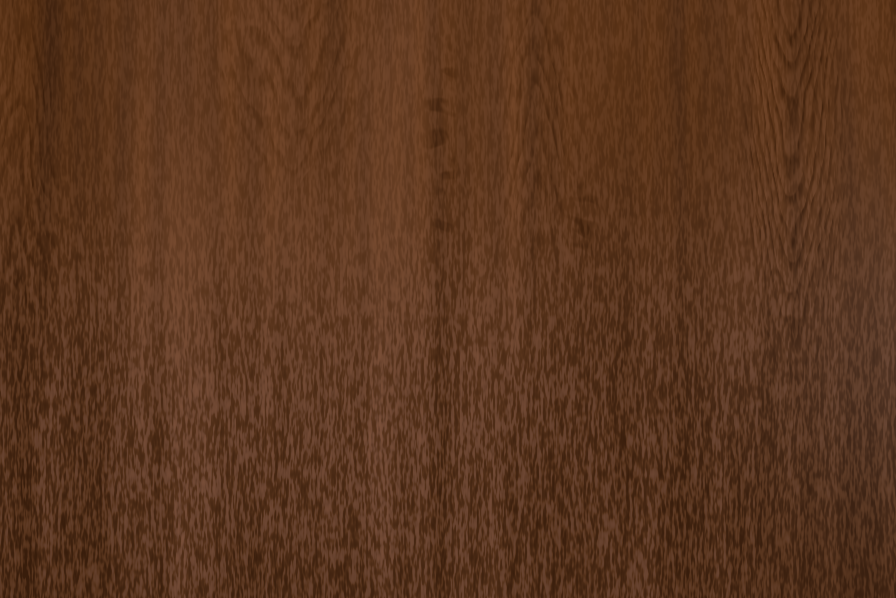
This texture is drawn by a Shadertoy shader. Its source:

```glsl
// Dark brown oak board with upright grain, lit softly from above and from the right.
// Stretched gradient noise makes the fibres, bent rings make the cathedral figure,
// and the relief of the fibres grows stronger towards the lower edge.

const vec3 DARK_PORE    = vec3(0.250, 0.135, 0.060);
const vec3 OAK_BROWN    = vec3(0.350, 0.207, 0.113);
const vec3 LIGHT_FIBRE  = vec3(0.450, 0.280, 0.175);
const vec3 WARM_TINT    = vec3(0.010, -0.001, -0.016);
const vec3 COOL_TINT    = vec3(-0.004, 0.010, 0.034);
const vec3 SHEEN        = vec3(0.030, 0.042, 0.062);

const vec2 HAIR_FIBRE   = vec2(310.0, 85.0);   // noise cells per canvas height
const vec2 FINE_FIBRE   = vec2(215.0, 36.0);
const vec2 COARSE_FIBRE = vec2(120.0, 13.0);
const vec2 BROAD_STREAK = vec2(8.0, 0.8);
const float FIBRE_SOFTNESS = 0.28;             // lower gives crisper fibres
const float SMOOTH_RELIEF = 0.24;
const float ROUGH_RELIEF  = 0.66;

// Cathedral figures: centre and half size, then direction, ring count, strength
const int FIGURES = 4;
const vec4 FIGURE_AREA[FIGURES] = vec4[](
    vec4(1.325, 0.74, 0.085, 0.36), vec4(0.900, 0.80, 0.070, 0.24),
    vec4(0.490, 0.88, 0.120, 0.20), vec4(0.030, 0.70, 0.075, 0.32));
const vec3 FIGURE_RINGS[FIGURES] = vec3[](
    vec3(1.0, 5.5, 0.46), vec3(-1.0, 3.2, 0.28),
    vec3(1.0, 3.0, 0.26), vec3(-1.0, 3.5, 0.28));

// Patches of short dark ray flecks: centre and half size
const int PATCHES = 2;
const vec4 FLECK_AREA[PATCHES] = vec4[](
    vec4(0.740, 0.77, 0.026, 0.17), vec4(0.975, 0.63, 0.026, 0.06));

vec2 gradientAt(vec2 cell) {
    vec3 h = fract(cell.xyx * vec3(0.1031, 0.1030, 0.0973));
    h += dot(h, h.yzx + 33.33);
    float angle = 6.28318 * fract((h.x + h.y) * h.z);
    return vec2(cos(angle), sin(angle));
}

float gradientNoise(vec2 p) {
    vec2 cell = floor(p), f = p - cell;
    vec2 w = f * f * f * (f * (f * 6.0 - 15.0) + 10.0);
    vec2 e = vec2(0.0, 1.0);
    float a = dot(gradientAt(cell), f);
    float b = dot(gradientAt(cell + e.yx), f - e.yx);
    float c = dot(gradientAt(cell + e.xy), f - e.xy);
    float d = dot(gradientAt(cell + e.yy), f - e.yy);
    return mix(mix(a, b, w.x), mix(c, d, w.x), w.y);
}

// Soft oval mask around an area given as centre and half size
float ovalMask(vec2 p, vec4 area) {
    vec2 d = (p - area.xy) / area.zw;
    float r2 = dot(d, d);
    return exp(-r2 * r2);
}

// Nested uneven arches with dark late wood, broken up by the pores
float cathedral(vec2 p) {
    float shade = 0.0;
    float wobble = gradientNoise(p * vec2(15.0, 5.0)) * 1.3
                 + gradientNoise(p * vec2(50.0, 16.0)) * 0.45;
    float pores = 0.8 + 1.1 * gradientNoise(p * vec2(170.0, 36.0));
    for (int i = 0; i < FIGURES; i++) {
        vec2 d = (p - FIGURE_AREA[i].xy) / FIGURE_AREA[i].zw;
        vec3 rings = FIGURE_RINGS[i];
        float arch = d.y * rings.x - 1.3 * sqrt(d.x * d.x + 0.04);
        float phase = fract(arch * rings.y + wobble);
        float line = smoothstep(0.35, 0.80, phase) * (1.0 - smoothstep(0.84, 1.0, phase));
        shade += (line - 0.22) * rings.z * pores * ovalMask(p, FIGURE_AREA[i]);
    }
    return shade;
}

float rayFlecks(vec2 p) {
    float mask = 0.0;
    for (int i = 0; i < PATCHES; i++) mask += ovalMask(p, FLECK_AREA[i]);
    float fleck = gradientNoise(p * vec2(24.0, 46.0) + vec2(0.0, 12.0 * p.x));
    return mask * smoothstep(0.02, 0.30, fleck);
}

// Three sizes of fibre, squeezed so that threads and pores get crisp edges
float fibres(vec2 p) {
    float f = 0.45 * gradientNoise(p * HAIR_FIBRE + 53.0)
            + 0.75 * gradientNoise(p * FINE_FIBRE)
            + 0.42 * gradientNoise(p * COARSE_FIBRE + 37.0);
    return f / (FIBRE_SOFTNESS + abs(f));
}

void mainImage(out vec4 fragColor, in vec2 fragCoord) {
    vec2 p = fragCoord / iResolution.y;
    vec2 uv = fragCoord / iResolution.xy;

    // Fibres sway slightly along the board
    vec2 grain = p + vec2(0.008 * gradientNoise(p * vec2(5.0, 2.5)), 0.0);
    float streak = gradientNoise(grain * BROAD_STREAK + 71.0);
    float band = gradientNoise(grain * vec2(32.0, 1.6) + 19.0);
    float cloud = gradientNoise(p * vec2(5.0, 3.0) + 11.0);

    // Relief is rough low down, smooth at the top and near the right side
    float rough = 1.0 - smoothstep(0.18, 0.80, uv.y + 0.12 * streak);
    rough *= 1.0 - 0.40 * smoothstep(0.75, 1.0, uv.x);
    float tone = 0.52 + fibres(grain) * mix(SMOOTH_RELIEF, ROUGH_RELIEF, rough);
    tone += 0.32 * streak + 0.24 * band + 0.12 * cloud;
    tone -= cathedral(grain) + 0.32 * rayFlecks(p);

    // Light is strongest above the middle and falls off to the sides
    vec2 fromLight = (uv - vec2(0.45, 0.68)) / vec2(0.58, 0.80);
    tone += 0.13 - 0.32 * dot(fromLight, fromLight);
    tone = clamp(tone, -0.15, 1.15);

    vec3 colour = tone < 0.5 ? mix(DARK_PORE, OAK_BROWN, 2.0 * tone)
                             : mix(OAK_BROWN, LIGHT_FIBRE, 2.0 * tone - 1.0);
    float warmth = smoothstep(0.30, 0.85, uv.y) * (0.75 + 1.2 * band);
    colour += WARM_TINT * warmth;
    colour += COOL_TINT * (0.25 + 0.75 * rough) * smoothstep(0.42, 0.80, tone);

    // Pale reflection on the lower right
    vec2 glare = (uv - vec2(1.02, 0.42)) / vec2(0.17, 0.36);
    colour += SHEEN * exp(-dot(glare, glare));

    fragColor = vec4(colour, 1.0);
}
```
